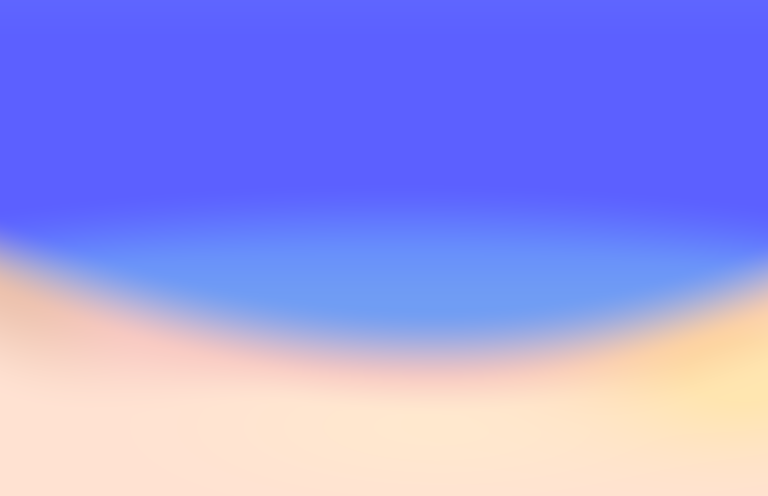
This background is drawn by a Shadertoy shader. Its source:

```glsl
// Height of the curved horizon: lowest right of centre, steeper on the right
float horizonHeight(float x) {
    float offset = x - 0.57;
    return 0.29 + (offset < 0.0 ? 0.575 : 0.74) * offset * offset;
}

// Soft elliptical glow, 1 at its centre
float glow(vec2 p, vec2 centre, vec2 radius) {
    vec2 q = (p - centre) / radius;
    return exp(-dot(q, q));
}

vec3 skyColor(vec2 uv) {
    vec3 indigo = mix(vec3(0.36, 0.375, 1.0), vec3(0.375, 0.405, 1.0),
                      smoothstep(0.9, 1.05, uv.y));
    vec3 azure = mix(vec3(0.44, 0.615, 0.955), vec3(0.40, 0.55, 0.99),
                     smoothstep(0.38, 0.54, uv.y));
    // The blue band starts a little lower at both sides
    float sideDrop = 0.05 * pow(abs(uv.x - 0.52) * 2.0, 2.0);
    return mix(indigo, azure, smoothstep(0.64, 0.48, uv.y + sideDrop));
}

vec3 groundColor(vec2 uv, float depth) {
    vec3 cream = mix(vec3(1.0, 0.885, 0.825), vec3(1.0, 0.91, 0.81),
                     glow(uv, vec2(0.57, 0.14), vec2(0.28, 0.13)));

    // Pink rim under the horizon, deeper and more tan on the left
    vec3 rim = mix(vec3(0.92, 0.75, 0.67), vec3(0.97, 0.78, 0.755),
                   smoothstep(0.0, 0.19, uv.x));
    float rimDepth = mix(0.28, 0.13, smoothstep(0.0, 0.4, uv.x));
    vec3 color = mix(cream, rim, 1.0 - smoothstep(0.02, rimDepth, depth));

    // Golden light on the right, yellow towards its lower part
    vec3 gold = mix(vec3(0.99, 0.82, 0.62), vec3(1.0, 0.90, 0.69),
                    smoothstep(0.04, 0.19, depth));
    float goldAmount = glow(uv, vec2(0.97, 0.25), vec2(0.20, 0.16));
    return mix(color, gold, min(1.15 * goldAmount, 1.0));
}

void mainImage(out vec4 fragColor, in vec2 fragCoord) {
    vec2 uv = fragCoord / iResolution.xy;
    float depth = horizonHeight(uv.x) - uv.y;

    // Wide, hazy blend between sky and ground
    float haze = smoothstep(-0.09, 0.07, depth);
    vec3 color = mix(skyColor(uv), groundColor(uv, depth), haze);
    fragColor = vec4(color, 1.0);
}
```
